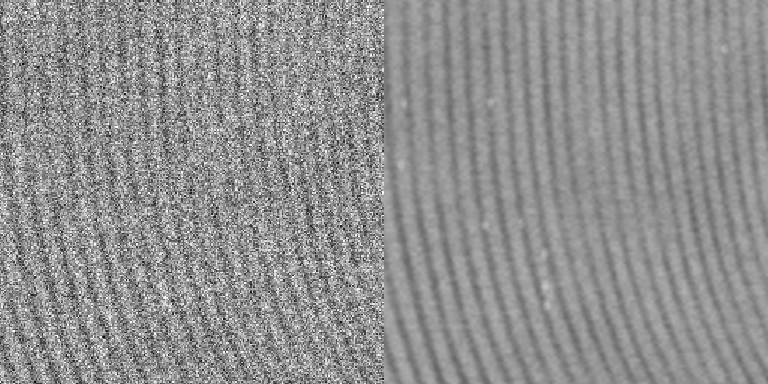
Reproduce this texture procedurally as a WebGL 2 fragment shader.

```glsl
#version 300 es
precision highp float;

uniform vec2 u_resolution;
out vec4 fragColor;

const float GROOVE_COUNT = 18.5;
const float GRAIN_CELLS = 256.0;
const float BASE_GREY = 0.615;
const float GROOVE_DEPTH = 0.13;
const float GRAIN_STRENGTH = 0.155;

float hash(vec2 p) {
    vec3 q = fract(vec3(p.xyx) * 0.1031);
    q += dot(q, q.yzx + 33.33);
    return fract((q.x + q.y) * q.z);
}

float valueNoise(vec2 p) {
    vec2 cell = floor(p);
    vec2 f = fract(p);
    f = f * f * (3.0 - 2.0 * f);
    float low = mix(hash(cell), hash(cell + vec2(1.0, 0.0)), f.x);
    float high = mix(hash(cell + vec2(0.0, 1.0)), hash(cell + vec2(1.0)), f.x);
    return mix(low, high, f.y);
}

// Sum of uniform hashes, close to a unit normal distribution
float gaussianGrain(vec2 cell) {
    float sum = 0.0;
    for (int i = 0; i < 4; i++) sum += hash(cell + float(i) * vec2(71.0, 37.0));
    return (sum - 2.0) * 1.732;
}

// Distance across the ridges, which sweep to the right as they descend
float ridgePhase(vec2 p) {
    float t = 1.0 - p.y;
    float sweep = t * (0.02 + t * (0.06 + 0.09 * t));
    float across = p.x - sweep * (0.85 + 0.4 * p.x);
    across += 0.006 * (valueNoise(p * vec2(9.0, 4.0)) - 0.5);
    return GROOVE_COUNT * across + 2.0 * across * across;
}

// Broad light ridge with a narrower dark groove
float grooveProfile(float phase) {
    float wave = 0.5 + 0.5 * cos(6.28319 * phase);
    return pow(wave, 1.7);
}

// Sparse soft bright flecks, one candidate per cell
float flecks(vec2 p, float cells) {
    vec2 q = p * cells;
    vec2 cell = floor(q);
    vec2 center = 0.3 + 0.4 * vec2(hash(cell + 5.1), hash(cell + 9.7));
    float present = step(0.9, hash(cell + 21.3));
    float d = length((fract(q) - center) * vec2(1.3, 0.9));
    return present * (1.0 - smoothstep(0.05, 0.24, d));
}

float ridgedCloth(vec2 p) {
    float phase = ridgePhase(p);
    float ridgeId = floor(phase);
    float wear = valueNoise(vec2(phase * 0.6, p.y * 7.0) + 40.0);
    float lowerLeft = (1.0 - smoothstep(0.0, 0.5, p.y)) * (1.0 - smoothstep(0.1, 0.7, p.x));
    float depth = GROOVE_DEPTH * (0.5 + 0.75 * wear + 0.5 * lowerLeft);

    float grey = BASE_GREY - depth * grooveProfile(phase);
    grey += 0.02 * (hash(vec2(ridgeId + 50.0, 3.0)) - 0.5) * (1.0 - grooveProfile(phase));
    grey += 0.05 * (valueNoise(p * 4.0 + 11.0) - 0.5);
    grey += 0.07 * (valueNoise(p * vec2(65.0, 80.0)) - 0.5);
    grey += 0.05 * (valueNoise(p * vec2(110.0, 130.0) + 17.0) - 0.5);
    return grey + 0.12 * flecks(p, 13.0);
}

void main() {
    // Two square panels: grainy at left, smooth at right
    vec2 uv = gl_FragCoord.xy / u_resolution * vec2(2.0, 1.0);
    float pixel = 2.0 / u_resolution.x;
    float smoothPanel = clamp((uv.x - 1.0) / pixel + 0.5, 0.0, 1.0);
    vec2 p = vec2(fract(uv.x), uv.y);

    float cloth = ridgedCloth(p);
    float grain = gaussianGrain(floor(p * GRAIN_CELLS));
    float grey = cloth + GRAIN_STRENGTH * grain * (1.0 - smoothPanel);
    fragColor = vec4(vec3(clamp(grey, 0.0, 1.0)), 1.0);
}
```
